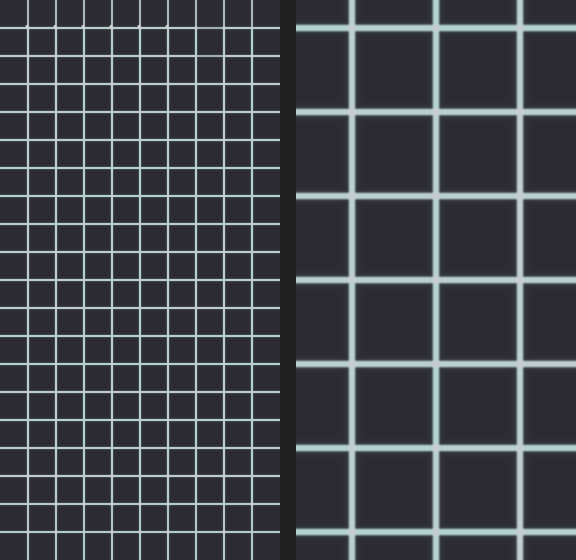
Left: the whole. Right: its middle third, enlarged.
Give the GLSL for this pattern, as a Shadertoy shader.

```glsl
// A dark panel ruled by a soft, pale teal grid of 10 by 20 square cells.
// Each line is a smoothed distance to the nearest cell border; hashes vary
// the tint of every segment, and the end rows have finer lines with joints.

const vec2 CELLS = vec2(10.0, 20.0);
const vec3 GROUND = vec3(0.172, 0.168, 0.192);
const vec3 TEAL = vec3(0.69, 0.835, 0.81);
const vec3 SILVER = vec3(0.79, 0.795, 0.82);
const vec3 GLOW = vec3(0.27, 0.36, 0.35);

float hash(vec2 p) {
    return fract(sin(dot(p, vec2(127.1, 311.7))) * 43758.5453);
}

// Coverage of a soft line of given half width, at distance d
float softLine(float d, float halfWidth, float blur) {
    return 1.0 - smoothstep(halfWidth - blur, halfWidth + blur, d);
}

// 1 for borders inside the panel, 0 for its outer frame
float interior(float index, float count) {
    return step(0.5, index) * step(index, count - 0.5);
}

// Tint of one segment: a tone per line plus a small shift per cell
vec3 segmentTint(float line, float cell, float seed) {
    float tone = 0.6 * hash(vec2(line, seed)) + 0.25 * hash(vec2(line + seed, cell));
    return mix(TEAL, SILVER, tone);
}

void mainImage(out vec4 fragColor, in vec2 fragCoord) {
    vec2 p = fragCoord / iResolution.xy * CELLS;
    vec2 cell = floor(p);
    vec2 node = floor(p + 0.5);
    vec2 d = abs(p - node);
    float pixel = CELLS.x / iResolution.x;
    float blur = max(0.023, 0.6 * pixel);
    vec2 inside = vec2(interior(node.x, CELLS.x), interior(node.y, CELLS.y));

    // Finer lines in the top row, the lowest rows and one upper patch
    float top = smoothstep(18.9, 19.1, p.y);
    float low = 1.0 - smoothstep(1.9, 2.1, p.y);
    float patchArea = step(17.5, p.y) * step(7.0, p.x) * step(p.x, 8.0);
    float widthX = 0.038 - 0.009 * top - 0.004 * low;
    float widthY = 0.038 - 0.003 * low - 0.011 * patchArea;

    // Faint halo beside the lines
    vec2 halo = inside * exp(-d * d / 0.006);
    vec3 color = mix(GROUND, GLOW, 0.4 * max(halo.x, halo.y));

    // Vertical, then horizontal lines
    float vertical = inside.x * softLine(d.x, widthX, blur);
    float horizontal = inside.y * softLine(d.y, widthY, blur);
    vec3 tintX = mix(segmentTint(node.x, cell.y, 3.0), SILVER, 0.7 * top);
    vec3 tintY = segmentTint(node.y, cell.x, 17.0);
    color = mix(color, tintX, vertical);
    color = mix(color, tintY, horizontal);

    // Greyer crossings, swelling into small joints near both ends
    float ends = max(step(16.5, node.y), step(node.y, 3.5));
    float radius = mix(0.045, 0.068, ends * step(0.3, hash(node)));
    float joint = inside.x * inside.y * softLine(length(d), radius, blur);
    color = mix(color, SILVER, 0.75 * joint);

    // Pale blips beside the upper left crossings
    vec2 blipOffset = p - node - vec2(-0.04, 0.06);
    float blip = softLine(length(blipOffset), 0.05, blur);
    blip *= inside.x * step(18.5, node.y) * step(node.y, 19.5) * step(node.x, 6.5);
    color = mix(color, vec3(0.88), 0.8 * blip);

    fragColor = vec4(color, 1.0);
}
```
